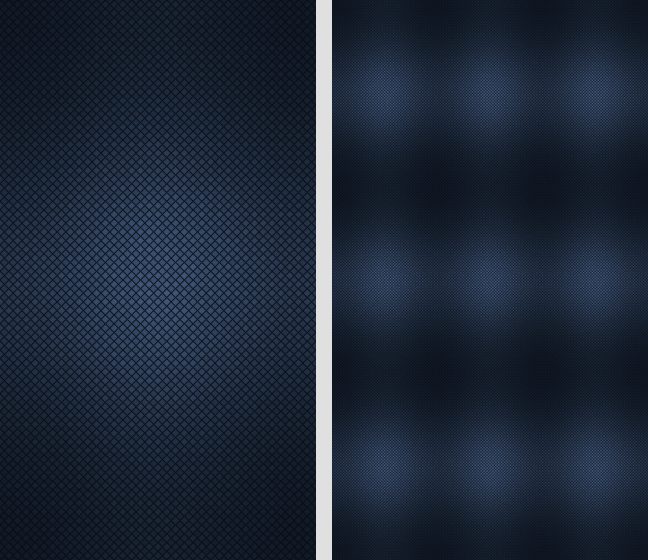
Left: one tile. Right: repeated 3 by 3.
Reproduce this pattern procedurally as a Shadertoy shader.

```glsl
const vec2 REPEATS = vec2(36.0, 64.0);       // diamonds across and down
const float LINE_HALF_WIDTH = 0.085;         // in strand widths
const float LINE_STRENGTH = 0.8;
const float BULGE = 0.14;                    // rounding across a strand
const float WEAVE_CONTRAST = 0.04;           // over strand against under strand
const float WEAR = 0.07;                     // tone change between diamonds
const vec2 FALLOFF = vec2(0.5, 1.1);         // darkening toward sides and ends
const vec3 EDGE_COLOR = vec3(0.020, 0.040, 0.065);
const vec3 CORE_COLOR = vec3(0.225, 0.305, 0.425);
const vec3 LINE_COLOR = vec3(0.030, 0.048, 0.085);
const float PI = 3.14159;

float hash(vec2 p) {
    vec3 q = fract(p.xyx * vec3(0.1031, 0.1030, 0.0973));
    q += dot(q, q.yzx + 33.33);
    return fract((q.x + q.y) * q.z);
}

// Periodic glow, brightest in the middle of the canvas
float centreGlow(vec2 uv) {
    vec2 c = cos(PI * uv);
    return exp(-dot(FALLOFF, c * c));
}

void mainImage(out vec4 fragColor, in vec2 fragCoord) {
    vec2 uv = fragCoord / iResolution.xy;

    // Diagonal strand coordinates
    vec2 grid = uv * REPEATS;
    vec2 strand = vec2(grid.x + grid.y, grid.x - grid.y);
    vec2 cell = floor(strand);
    vec2 local = strand - cell;
    float pixel = length(REPEATS / iResolution.xy);

    // Diamond index wrapped to the canvas
    vec2 id = mod(vec2(cell.x + cell.y, cell.x - cell.y), 2.0 * REPEATS);
    float over = mod(id.x, 2.0);

    // Rounded strands, alternating direction, with uneven wear
    float across = mix(local.x, local.y, over);
    float shade = 1.0 + BULGE * (4.0 * across * (1.0 - across) - 0.6);
    shade += WEAVE_CONTRAST * (2.0 * over - 1.0);
    shade += WEAR * (hash(id) - 0.5);

    // Dark gaps between strands
    vec2 edge = min(local, 1.0 - local);
    vec2 gap = 1.0 - smoothstep(LINE_HALF_WIDTH - 0.5 * pixel,
                                LINE_HALF_WIDTH + 0.5 * pixel, edge);
    float line = max(gap.x, gap.y);

    vec3 color = mix(EDGE_COLOR, CORE_COLOR, centreGlow(uv)) * shade;
    color = mix(color, LINE_COLOR, LINE_STRENGTH * line);
    fragColor = vec4(color, 1.0);
}
```
